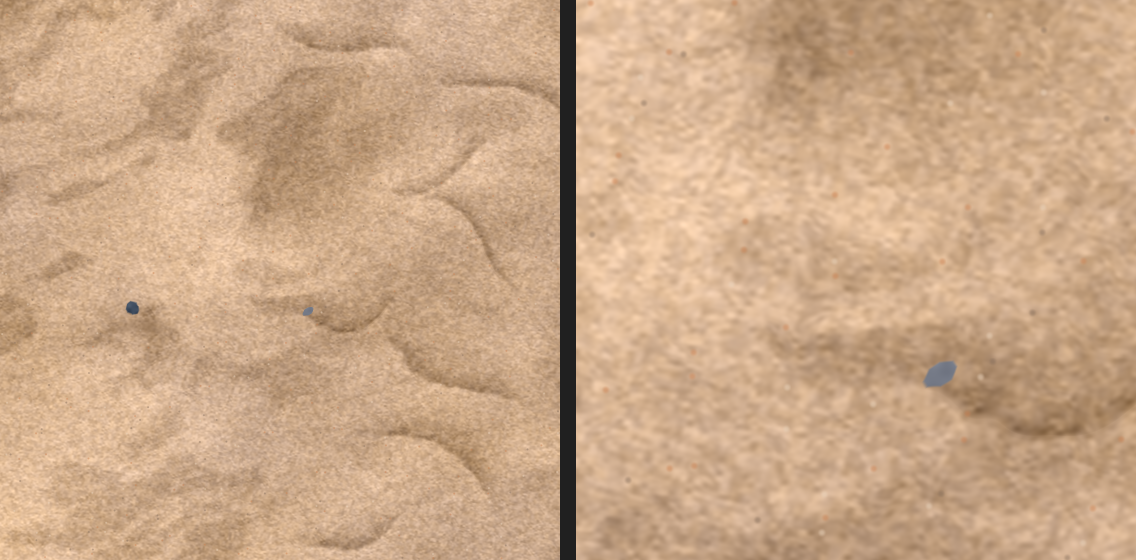
Left, the full canvas; right, a detail of the centre.
Reproduce this texture procedurally as a Shadertoy shader.

```glsl
// Sunlit beach sand: dune relief and slanted soft hollows from warped noise,
// curved creases with a crisp lower lip scattered on the right side, then
// fine grains, coloured flecks and two slate pebbles on top.

float hash(vec2 p) {
    return fract(sin(dot(p, vec2(127.1, 311.7))) * 43758.5453);
}

float noise(vec2 p) {
    vec2 i = floor(p), f = fract(p);
    f = f * f * (3.0 - 2.0 * f);
    return mix(mix(hash(i), hash(i + vec2(1, 0)), f.x),
               mix(hash(i + vec2(0, 1)), hash(i + vec2(1, 1)), f.x), f.y);
}

mat2 rotation(float angle) {
    float c = cos(angle), s = sin(angle);
    return mat2(c, s, -s, c);
}

float fbm(vec2 p) {
    float sum = 0.0, weight = 0.53;
    for (int i = 0; i < 4; i++) {
        sum += weight * noise(p);
        p = rotation(0.6) * p * 2.03 + 17.3;
        weight *= 0.5;
    }
    return sum;
}

// Curved furrow: dark above its lip (positive), a sunlit rim below (negative)
float crease(vec2 p, float id) {
    vec2 centre = vec2(0.52 + 0.42 * hash(vec2(id, 1.0)),
                       (id + 0.3 + 0.4 * hash(vec2(id, 2.0))) / 8.0);
    float halfLength = mix(0.13, 0.21, hash(vec2(id, 3.0)));
    float width = mix(0.016, 0.040, hash(vec2(id, 4.0)));
    vec2 q = rotation(mix(0.65, -0.45, hash(vec2(id, 5.0)))) * (p - centre);
    float u = q.x / halfLength;
    float taper = smoothstep(1.0, 0.3, abs(u));
    float d = q.y - 0.026 * cos(3.2 * u + 6.28 * hash(vec2(id, 6.0)));
    float above = max(d, 0.0) / (width * (0.25 + taper));
    float dark = 0.75 * exp(-above * above) + 0.25 * exp(-max(d, 0.0) / 0.007);
    float lip = smoothstep(-0.007, 0.005, d);
    float rim = (1.0 - lip) * exp(min(d, 0.0) / 0.025);
    return taper * (dark * lip - 0.28 * rim);
}

void mainImage(out vec4 fragColor, in vec2 fragCoord) {
    vec2 p = fragCoord / iResolution.y;
    float left = 1.0 - smoothstep(0.4, 0.75, p.x);

    // Dune relief, lit from above along a rising slant
    vec2 slant = rotation(-0.42) * p;
    vec2 warp = vec2(fbm(p * 4.0 + 3.1), fbm(p * 4.0 + 41.7)) - 0.5;
    float broad = fbm(slant * vec2(3.0, 5.0) + warp + 8.4);
    vec2 dune = slant * vec2(4.5, 8.0) + 1.2 * warp + 52.0;
    float slope = fbm(dune) - fbm(dune + vec2(0.1, 0.45));
    float shade = 0.13 + 0.65 * (broad - 0.5) + 0.42 * slope + 0.08 * (p.y - 0.5);

    // Soft hollows, large ones and smaller ragged ones
    float large = fbm(slant * vec2(3.6, 8.0) + 1.6 * warp + 23.0);
    float small = fbm(slant * vec2(7.0, 15.0) + 2.0 * warp + 71.0);
    float hollow = smoothstep(0.50, 0.66, large + 0.15 * (small - 0.5));
    hollow = max(hollow, 0.75 * smoothstep(0.57, 0.70, small)) * mix(0.35, 1.0, left);

    // Creases with slightly ragged outlines
    vec2 ragged = p + 0.030 * (vec2(noise(p * 11.0), noise(p * 11.0 + 50.0)) - 0.5)
                    + 0.006 * (noise(p * 60.0) - 0.5);
    float furrow = 0.0, rim = 0.0;
    for (int i = 0; i < 8; i++) {
        float c = crease(ragged, float(i));
        furrow = max(furrow, c);
        rim = min(rim, c);
    }
    float shadow = max(0.42 * hollow, 0.58 * furrow) + 0.15 * min(hollow, furrow);
    shade += shadow + 0.5 * rim;

    // Grains, coarser and rougher inside the shadows
    vec2 g = rotation(0.22) * p + 0.006 * vec2(noise(p * 45.0), noise(p * 45.0 + 7.0));
    vec2 h = rotation(-0.35) * p;
    float grain = 0.34 * (noise(g * vec2(210.0, 290.0)) - 0.5)
                + 0.27 * (noise(h * vec2(200.0, 270.0) + 13.0) - 0.5)
                + 0.19 * (noise(g * vec2(90.0, 135.0) + 9.0) - 0.5);
    float clumps = noise(h * vec2(85.0, 125.0) + 31.0) - 0.5;
    shade += grain + 0.6 * shadow * clumps;

    vec3 sunlit = vec3(0.875, 0.737, 0.612), deepShade = vec3(0.55, 0.425, 0.308);
    vec3 color = mix(sunlit, deepShade, shade);
    float warmth = fbm(p * 5.0 + 60.0) - 0.5 + 0.5 * (noise(g * 150.0 + 77.0) - 0.5)
                 + 0.2 * (0.5 - p.x);
    color += warmth * vec3(0.025, 0.0, -0.060);

    // Sparse orange, dark and pale flecks
    vec2 cell = floor(p * 130.0), local = fract(p * 130.0) - 0.5;
    float kind = hash(cell + 5.0);
    vec2 offset = 0.4 * (vec2(hash(cell + 11.0), hash(cell + 19.0)) - 0.5);
    float fleck = (1.0 - smoothstep(0.05, 0.38, length(local - offset))) * step(0.97, kind);
    vec3 fleckColor = kind > 0.992 ? vec3(0.93, 0.85, 0.76)
                    : kind > 0.982 ? vec3(0.52, 0.43, 0.36) : vec3(0.80, 0.50, 0.31);
    color = mix(color, fleckColor, 0.45 * fleck);

    // Two slate pebbles, the larger one throwing a small shadow
    for (int i = 0; i < 2; i++) {
        float k = float(i);
        vec2 q = p - vec2(0.235 + 0.315 * k, 0.45 - 0.006 * k);
        vec2 penumbra = (q - vec2(0.026, -0.033)) / vec2(0.036, 0.014);
        color = mix(color, deepShade, 0.6 * (1.0 - k) * exp(-dot(penumbra, penumbra)));
        vec2 r = abs(rotation(-0.5 - 0.1 * k) * q) / mix(vec2(0.013, 0.012), vec2(0.011, 0.006), k);
        float edge = max(max(r.x, r.y), 0.75 * (r.x + r.y)) + 0.5 * (noise(p * 90.0) - 0.5);
        vec3 slate = mix(vec3(0.25, 0.30, 0.37), vec3(0.47, 0.49, 0.54), k);
        slate += 0.12 * (noise(p * 130.0) - 0.5) + 4.0 * q.y;
        color = mix(color, slate, 1.0 - smoothstep(0.85, 1.15, edge));
    }

    fragColor = vec4(clamp(color, 0.0, 1.0), 1.0);
}
```
